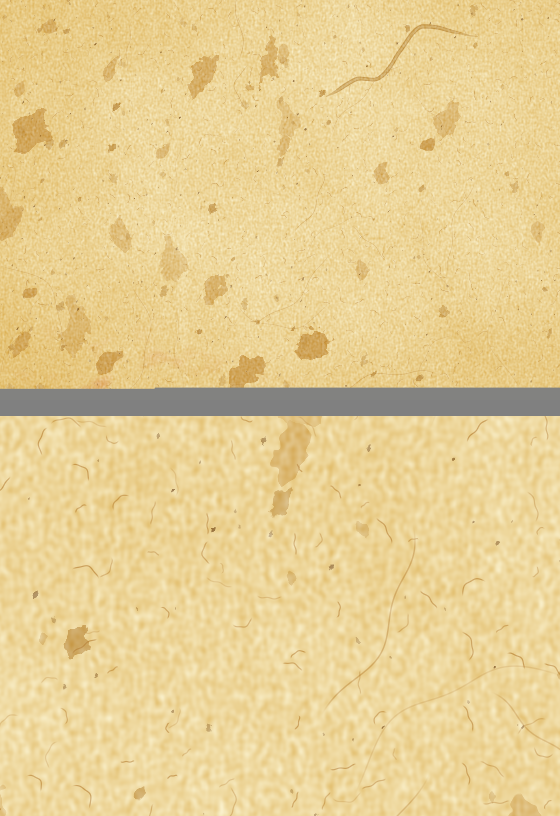
Top, the full canvas; bottom, a detail of the centre.
A Shadertoy shader for this texture:

```glsl
// Aged handmade paper: warm laid grain under scattered plant flakes,
// chips, specks and fibres, each strewn by a jittered cell grid.
// One thick strand crosses the upper right; a grey strip lies below.
#define LIGHT_PAPER vec3(0.955, 0.890, 0.700)
#define DARK_PAPER  vec3(0.880, 0.730, 0.400)
#define FLAKE_COLOR vec3(0.790, 0.600, 0.290)
#define FIBRE_COLOR vec3(0.700, 0.480, 0.190)
#define SPECK_COLOR vec3(0.480, 0.320, 0.140)
#define RED_STAIN   vec3(0.860, 0.560, 0.330)
#define STRIP_COLOR vec3(0.510, 0.510, 0.500)
#define STRIP_HEIGHT 0.031
#define BASE_TONE 0.31
#define GRAIN 0.56
#define FLAKE_DENSITY 0.62

vec2 hash2(vec2 p) {
    vec3 q = fract(p.xyx * vec3(0.1031, 0.1030, 0.0973));
    q += dot(q, q.yzx + 33.33);
    return fract((q.xx + q.yz) * q.zy);
}

float gradDot(vec2 cell, vec2 f, vec2 corner) {
    return dot(hash2(cell + corner + 91.0) * 2.0 - 1.0, f - corner);
}

// Gradient noise, about -0.7 to 0.7
float noise(vec2 p) {
    vec2 i = floor(p), f = p - i;
    vec2 u = f * f * f * (f * (f * 6.0 - 15.0) + 10.0);
    return mix(mix(gradDot(i, f, vec2(0, 0)), gradDot(i, f, vec2(1, 0)), u.x),
               mix(gradDot(i, f, vec2(0, 1)), gradDot(i, f, vec2(1, 1)), u.x), u.y);
}

float fbm(vec2 p) {
    float sum = 0.0, amp = 0.6;
    for (int i = 0; i < 4; i++) {
        sum += amp * noise(p);
        p = p * 2.03 + 17.3;
        amp *= 0.5;
    }
    return sum;
}

float cover(float dist) {
    return clamp(0.5 - dist * iResolution.y, 0.0, 1.0);
}

mat2 rotation(float a) {
    return mat2(cos(a), sin(a), -sin(a), cos(a));
}

// Ragged upright scraps of varied strength
float flakes(vec2 p, float cell, float radius, float density, float seed) {
    vec2 rag = vec2(fbm(p / radius * 1.1 + seed), fbm(p / radius * 1.1 + seed + 40.0));
    float ink = 0.0;
    for (int k = 0; k < 9; k++) {
        vec2 id = floor(p / cell) + vec2(k % 3 - 1, k / 3 - 1);
        vec2 place = hash2(id + seed), kind = hash2(id + seed + 57.0);
        vec2 look = hash2(id + seed + 113.0);
        vec2 center = (id + place) * cell;
        float size = radius * mix(0.3, 1.0, kind.x * kind.x);
        vec2 d = rotation((look.x - 0.35) * 1.3) * (p - center) + rag * size * 1.3;
        d = abs(d * vec2(mix(1.0, 1.9, look.y), 0.85));
        float dist = mix(length(d), d.x + d.y, 0.4) - size;
        float present = step(kind.y, density * mix(1.25, 0.65, center.x / 1.4));
        ink = max(ink, present * cover(dist) * mix(0.32, 0.85, look.x * look.x));
    }
    return ink;
}

// Bent hairs with tapered ends
float fibres(vec2 p, float cell, float reach, float width, float density, float seed) {
    float ink = 0.0;
    for (int k = 0; k < 9; k++) {
        vec2 id = floor(p / cell) + vec2(k % 3 - 1, k / 3 - 1);
        vec2 place = hash2(id + seed), kind = hash2(id + seed + 57.0);
        vec2 look = hash2(id + seed + 113.0);
        float len = reach * mix(0.3, 1.0, kind.x);
        vec2 q = rotation(look.x * 6.283) * (p - (id + place) * cell) / len;
        float bend = (look.y - 0.5) * 1.3;
        float curve = bend * (q.x * q.x - 0.3) + 0.05 * sin(q.x * 6.0 + look.x * 20.0);
        float slope = 2.0 * bend * q.x + 0.3 * cos(q.x * 6.0 + look.x * 20.0);
        float dist = abs(q.y - curve) * len / sqrt(1.0 + slope * slope);
        float ends = 1.0 - smoothstep(0.75, 1.0, abs(q.x));
        ink = max(ink, step(kind.y, density) * ends * cover(dist - width) * mix(0.35, 1.0, place.x));
    }
    return ink;
}

float strandHeight(float x) {
    return 0.755 + 0.047 * smoothstep(0.80, 0.90, x)
         + 0.132 * smoothstep(0.935, 1.06, x) - 0.025 * smoothstep(1.06, 1.20, x);
}

float strand(vec2 p) {
    float h = strandHeight(p.x);
    float slope = (strandHeight(p.x + 0.002) - h) / 0.002;
    float dist = abs(p.y - h + 0.004 * noise(p * 25.0)) / sqrt(1.0 + slope * slope);
    float along = smoothstep(0.81, 0.86, p.x) * (1.0 - smoothstep(1.10, 1.20, p.x));
    float body = cover(dist - mix(0.001, 0.005, along));
    float rim = mix(0.6, 1.0, smoothstep(0.001, 0.004, dist));
    return body * rim * step(0.815, p.x) * step(p.x, 1.195);
}

void mainImage(out vec4 fragColor, in vec2 fragCoord) {
    vec2 p = fragCoord / iResolution.y, uv = fragCoord / iResolution.xy;

    // Broad ageing, a soft crease and the laid grain
    float tone = BASE_TONE + 0.38 * fbm(p * 4.0) + 0.14 * noise(p * vec2(38.0, 20.0));
    tone += 0.42 * smoothstep(0.28, 0.80, length(uv - vec2(0.58, 0.57)));
    tone -= 0.10 * exp(-pow((p.x - 0.455) / 0.014, 2.0)) * (1.0 - smoothstep(0.3, 0.6, p.y));
    float grain = noise(p * vec2(185.0, 105.0)) + 0.8 * noise(p * 165.0 + 31.0)
                + 0.4 * noise(p * vec2(90.0, 45.0) + 7.0);
    vec3 color = mix(LIGHT_PAPER, DARK_PAPER, tone);

    // Reddish stain toward the lower left
    float stain = smoothstep(0.0, 0.45, fbm(p * vec2(9.0, 14.0) + 5.0));
    color = mix(color, RED_STAIN, 0.5 * stain * exp(-dot((p - vec2(0.3, 0.06)) * vec2(3.5, 11.0),
                                                        (p - vec2(0.3, 0.06)) * vec2(3.5, 11.0))));

    // Plant matter, from large to tiny
    color = mix(color, FLAKE_COLOR, flakes(p, 0.17, 0.062, FLAKE_DENSITY, 3.0));
    color = mix(color, FLAKE_COLOR * 0.95, flakes(p, 0.08, 0.015, 0.45, 211.0));
    color = mix(color, FIBRE_COLOR, 0.42 * fibres(p, 0.20, 0.16, 0.0006, 0.6, 307.0));
    color = mix(color, FIBRE_COLOR, 0.60 * fibres(p, 0.036, 0.014, 0.0005, 0.6, 401.0));
    color = mix(color, FLAKE_COLOR * 0.95, 0.85 * strand(p));
    color = mix(color, SPECK_COLOR, 0.85 * flakes(p, 0.034, 0.0034, 0.35, 503.0));

    color += (DARK_PAPER - LIGHT_PAPER) * GRAIN * grain;

    // Grey strip with a slight step in its edge
    float edge = STRIP_HEIGHT - 0.003 * (1.0 - smoothstep(0.385, 0.389, p.x));
    color = mix(color, STRIP_COLOR, cover(p.y - edge));
    fragColor = vec4(clamp(color, 0.0, 1.0), 1.0);
}
```
